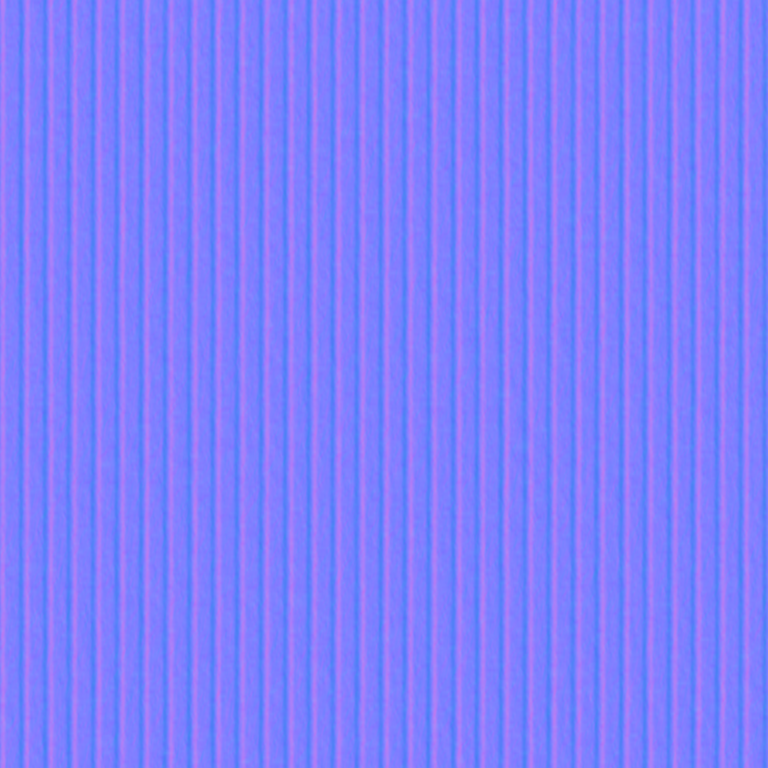
Give the GLSL for this texture map, as a Shadertoy shader.

```glsl
#define RIDGES 32.0          // ridges across the canvas
#define FLANK_OFFSET 0.135   // crest to steepest point, in ridge spacings
#define FLANK_SIGMA 0.075    // softness of a flank, in ridge spacings
#define RIDGE_SLOPE 0.355    // steepest slope on a ridge flank
#define RIDGE_JITTER 0.03    // sideways offset per ridge, in spacings
#define RIDGE_WOBBLE 0.015   // slow drift of a ridge along its length
#define RIDGE_WEAR 0.06      // change of steepness along a ridge
#define GRAIN_SCALE vec2(115.0, 44.0)
#define GRAIN_LEAN 0.2       // sideways lean of the grain per unit of height
#define GRAIN_HEIGHT 0.00052
#define GRAIN_STEP 0.0008    // distance for the grain differences

float hash21(vec2 p) {
    vec3 q = fract(p.xyx * vec3(0.1031, 0.1030, 0.0973));
    q += dot(q, q.yzx + 33.33);
    return fract((q.x + q.y) * q.z);
}

float valueNoise(vec2 p) {
    vec2 cell = floor(p);
    vec2 f = fract(p);
    vec2 w = f * f * f * (f * (f * 6.0 - 15.0) + 10.0);
    float low = mix(hash21(cell), hash21(cell + vec2(1.0, 0.0)), w.x);
    float high = mix(hash21(cell + vec2(0.0, 1.0)), hash21(cell + 1.0), w.x);
    return mix(low, high, w.y);
}

// Short upright fibres that lean to the right
float grainHeight(vec2 uv) {
    uv.x -= GRAIN_LEAN * uv.y;
    uv.x += 0.002 * valueNoise(uv * vec2(60.0, 50.0));
    vec2 p = uv * GRAIN_SCALE + 17.0;
    float height = 0.0;
    float amplitude = 1.0;
    for (int octave = 0; octave < 3; octave++) {
        height += amplitude * valueNoise(p);
        p = p * vec2(1.7, 2.0) + 31.7;
        amplitude *= 0.58;
    }
    return GRAIN_HEIGHT * height;
}

vec2 grainSlope(vec2 uv) {
    vec2 e = vec2(GRAIN_STEP, 0.0);
    return vec2(grainHeight(uv - e.xy) - grainHeight(uv + e.xy),
                grainHeight(uv - e.yx) - grainHeight(uv + e.yx)) / (2.0 * GRAIN_STEP);
}

float flank(float d) {
    float t = d / FLANK_SIGMA;
    return exp(-0.5 * t * t);
}

// Opposing flanks of the nearest ridges, with flat ground between
float ridgeSlope(vec2 uv) {
    float x = uv.x * RIDGES;
    float nearest = floor(x + 0.5);
    float slope = 0.0;
    for (int i = -1; i <= 1; i++) {
        float index = nearest + float(i);
        float id = mod(index, RIDGES);
        float offset = RIDGE_JITTER * (hash21(vec2(id, 3.0)) - 0.5);
        offset += RIDGE_WOBBLE * (valueNoise(vec2(id * 7.0, uv.y * 20.0)) - 0.5);
        float wear = 1.0 + RIDGE_WEAR * (valueNoise(vec2(id * 5.0 + 60.0, uv.y * 24.0)) - 0.5);
        float d = x - index - offset;
        slope += wear * (flank(d - FLANK_OFFSET) - flank(d + FLANK_OFFSET));
    }
    return RIDGE_SLOPE * slope;
}

void mainImage(out vec4 fragColor, in vec2 fragCoord) {
    vec2 uv = fragCoord / iResolution.xy;
    vec2 slope = grainSlope(uv);
    slope.x += ridgeSlope(uv);

    // Encode the surface normal as a colour
    vec3 normal = normalize(vec3(slope, 1.0));
    fragColor = vec4(0.5 + 0.5 * normal, 1.0);
}
```
